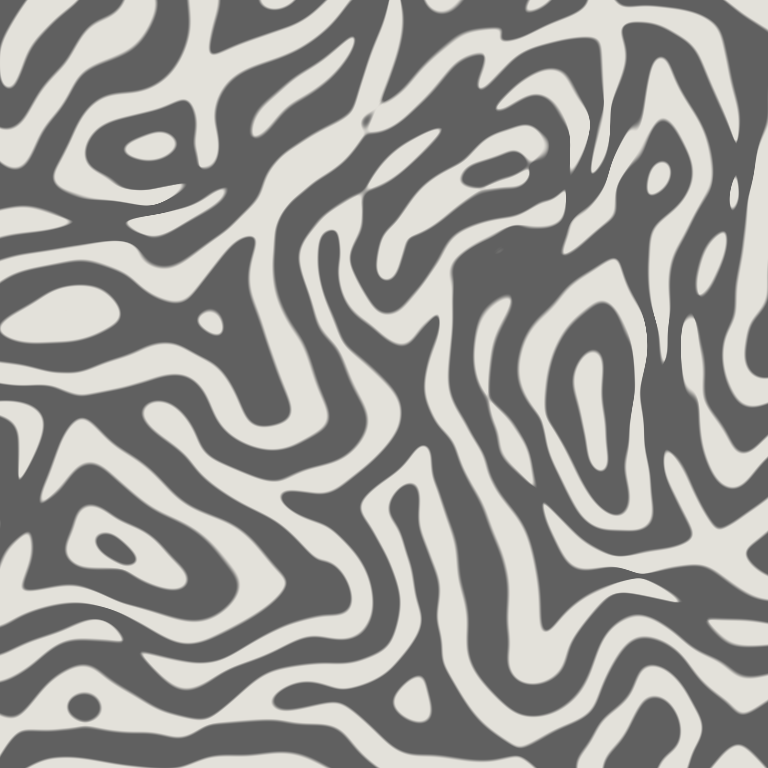
This pattern is drawn by a Shadertoy shader. Its source:

```glsl
// Labyrinth of smooth, winding dark bands on a warm off-white ground.

#define SPACING 0.074     // stripe period
#define SWIRL_FREQ 4.0    // large swirls across the canvas
#define BANDS 4.2         // stripe periods per unit of height
#define BREAKUP 1.6       // strength of the noise that ends and joins bands
#define WARP 0.04         // strength of the domain bend
#define BALANCE 0.11      // raises the share of the dark bands
#define EDGE 0.0026       // half width of the soft edge
#define DARK vec3(0.376, 0.376, 0.376)
#define LIGHT vec3(0.892, 0.882, 0.855)

const float TAU = 6.28318;

// Unit gradient for a lattice cell
vec2 cellGradient(vec2 cell) {
    vec3 q = fract(cell.xyx * vec3(0.1031, 0.1030, 0.0973));
    q += dot(q, q.yzx + 33.33);
    float angle = TAU * fract((q.x + q.y) * q.z);
    return vec2(cos(angle), sin(angle));
}

float gradientNoise(vec2 p) {
    vec2 i = floor(p), f = p - i;
    vec2 u = f * f * f * (f * (f * 6.0 - 15.0) + 10.0);
    vec2 e = vec2(1.0, 0.0);
    float a = dot(cellGradient(i), f);
    float b = dot(cellGradient(i + e.xy), f - e.xy);
    float c = dot(cellGradient(i + e.yx), f - e.yx);
    float d = dot(cellGradient(i + e.xx), f - e.xx);
    return mix(mix(a, b, u.x), mix(c, d, u.x), u.y);
}

// Raw stripes: contours of a swirling height field plus finer noise
float rawStripes(vec2 p) {
    vec2 q = p * SWIRL_FREQ + 12.37;
    vec2 turned = mat2(0.8, 0.6, -0.6, 0.8) * q;
    float height = gradientNoise(q) + 0.6 * gradientNoise(turned * 0.57 + 17.3);
    return cos(TAU * BANDS * height)
         + BREAKUP * gradientNoise(p * 0.8 / SPACING + 5.1);
}

// Band-pass filter that evens out the stripe width; returns value and slope
vec3 labyrinth(vec2 p) {
    const float TAP = 0.27 * SPACING;     // distance between samples
    const float SIGMA = 0.318 * SPACING;  // tunes the filter to SPACING
    const float GAIN = 1.0 / 2.36;        // unit response at SPACING
    vec3 sum = vec3(0.0);
    for (int y = -4; y <= 4; y++) {
        for (int x = -4; x <= 4; x++) {
            vec2 offset = TAP * vec2(x, y);
            float t = dot(offset, offset) / (2.0 * SIGMA * SIGMA);
            if (t > 6.1) continue;
            float bell = exp(-t);
            float weight = (1.0 - 2.0 * t + 0.5 * t * t) * bell;
            float weightSlope = (-3.0 + 3.0 * t - 0.5 * t * t) * bell;
            sum += rawStripes(p + offset)
                 * vec3(weight, -weightSlope * offset / (SIGMA * SIGMA));
        }
    }
    return sum * GAIN;
}

void mainImage(out vec4 fragColor, in vec2 fragCoord) {
    vec2 p = fragCoord / iResolution.y;
    vec2 bend = vec2(gradientNoise(p * 5.0 + 41.7), gradientNoise(p * 5.0 + 73.2));
    vec3 field = labyrinth(p + WARP * bend);

    // Divide by the slope to get a distance to the band edge
    float edgeDistance = (field.x - BALANCE) / max(length(field.yz), 8.0);

    float soft = max(EDGE, 0.7 / iResolution.y);
    float ground = smoothstep(-soft, soft, edgeDistance);
    fragColor = vec4(mix(DARK, LIGHT, ground), 1.0);
}
```
